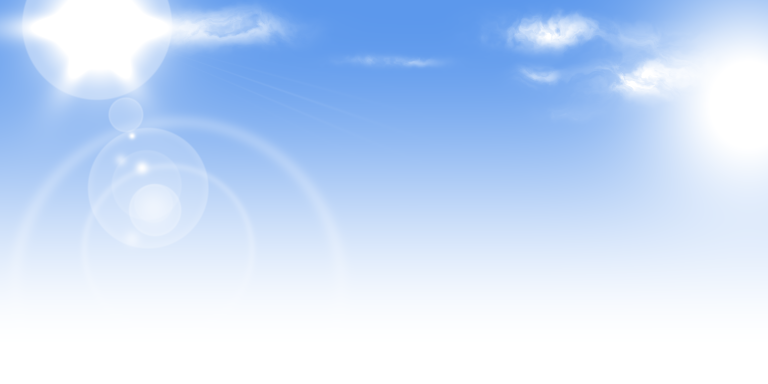
This background is drawn by a Shadertoy shader. Its source:

```glsl
// Blue sky fading to white, with a flaring sun, lens rings, small clouds and a soft glow at right.
#define SKY_TOP vec3(0.36, 0.595, 0.925)
#define SUN_POS vec2(0.26, 0.927)
#define GLOW_POS vec2(1.95, 0.727)
#define GLOW_SPREAD 0.27
#define FLARE_RADIUS 0.195
#define CLOUD_STRENGTH 1.1

// Clouds: centre and half size; lens discs: centre, radius, opacity
const vec4 CLOUDS[8] = vec4[8](
    vec4(1.42, 0.920, 0.150, 0.045), vec4(1.64, 0.785, 0.140, 0.055),
    vec4(1.41, 0.800, 0.060, 0.035), vec4(1.02, 0.843, 0.140, 0.016),
    vec4(0.57, 0.925, 0.200, 0.050), vec4(1.68, 0.900, 0.150, 0.045),
    vec4(1.50, 0.705, 0.080, 0.025), vec4(1.78, 0.820, 0.130, 0.060));
const float CLOUD_DENSITY[8] = float[8](0.85, 0.95, 0.45, 0.4, 0.7, 0.3, 0.2, 0.5);
const vec4 DISCS[5] = vec4[5](
    vec4(0.328, 0.701, 0.045, 0.27), vec4(0.386, 0.510, 0.157, 0.22),
    vec4(0.382, 0.518, 0.091, 0.12), vec4(0.404, 0.453, 0.068, 0.26),
    vec4(0.400, 0.470, 0.050, 0.12));
const vec4 SPARKS[4] = vec4[4](
    vec4(0.344, 0.646, 0.008, 1.00), vec4(0.370, 0.563, 0.016, 0.95),
    vec4(0.315, 0.583, 0.015, 0.50), vec4(0.344, 0.378, 0.020, 0.45));

float hash(vec2 p) {
    p = fract(p * vec2(0.1031, 0.1137));
    p += dot(p, p.yx + 33.33);
    return fract((p.x + p.y) * p.x * 17.0);
}

float noise(vec2 p) {
    vec2 cell = floor(p), f = fract(p);
    f = f * f * (3.0 - 2.0 * f);
    return mix(mix(hash(cell), hash(cell + vec2(1, 0)), f.x),
               mix(hash(cell + vec2(0, 1)), hash(cell + vec2(1, 1)), f.x), f.y);
}

float fbm(vec2 p) {
    float sum = 0.0, amp = 0.5;
    for (int i = 0; i < 5; i++) {
        sum += amp * noise(p);
        p = p * 2.03 + 17.0;
        amp *= 0.5;
    }
    return sum;
}

float bell(float d, float width) {
    return exp(-d * d / (width * width));
}

void whiten(inout vec3 color, float amount) {
    color = mix(color, vec3(1), clamp(amount, 0.0, 1.0));
}

// Filled circle with a slightly brighter rim
float lensDisc(float d, float radius, float soft) {
    float fill = 1.0 - smoothstep(radius - soft, radius + soft, d);
    return fill * (0.8 + 0.35 * smoothstep(0.85 * radius, radius, d));
}

float cloudCover(vec2 p) {
    vec2 warp = vec2(fbm(p * 9.0 + 40.0), fbm(p * 9.0 + 80.0)) - 0.48;
    float wisps = smoothstep(0.24, 0.72, fbm(p * vec2(13.0, 26.0) + 3.0 * warp));
    float cover = 0.0;
    for (int i = 0; i < 8; i++) {
        vec2 q = (p - CLOUDS[i].xy + warp * vec2(0.10, 0.04)) / CLOUDS[i].zw;
        cover += CLOUD_DENSITY[i] * exp(-1.6 * dot(q, q));
    }
    return CLOUD_STRENGTH * cover * (0.3 + 0.9 * wisps);
}

float sunLight(vec2 p) {
    vec2 q = p - SUN_POS;
    float d = length(q), angle = atan(q.y, q.x);
    float spikes = pow(abs(cos(3.0 * angle)), 7.0) * bell(d, 0.20);
    float beam = bell(q.y, 0.035) * bell(q.x, 0.30);
    return 1.4 * bell(d, 0.13) + 0.35 * bell(d, 0.25) + 0.65 * spikes + 0.4 * beam;
}

void mainImage(out vec4 fragColor, in vec2 fragCoord) {
    vec2 p = fragCoord / iResolution.y;
    p.x *= 2.0 * iResolution.y / iResolution.x;
    float soft = 1.2 / iResolution.y;

    // Sky and clouds
    vec3 color = mix(SKY_TOP, vec3(1), smoothstep(0.02, 0.92, 1.0 - p.y));
    whiten(color, cloudCover(p));

    // Broad glow at the right
    float glowDist = length((p - GLOW_POS) * vec2(1.0, 0.9));
    whiten(color, 1.15 * bell(glowDist, GLOW_SPREAD));

    // Sun, its halo and faint slanted rays
    float sunDist = length(p - SUN_POS);
    whiten(color, sunLight(p));
    whiten(color, 0.25 * lensDisc(length(p - vec2(0.253, 0.935)), FLARE_RADIUS, soft));
    vec2 ray = p - SUN_POS;
    float rayAngle = atan(ray.y, ray.x);
    float streaks = pow(0.5 + 0.5 * cos(rayAngle * 95.0), 12.0);
    whiten(color, 0.06 * streaks * bell(rayAngle + 0.34, 0.09) * bell(sunDist - 0.5, 0.25));

    // Lens rings
    float bigRing = length(p - vec2(0.464, 0.258)) - 0.424;
    float smallRing = length(p - vec2(0.438, 0.349)) - 0.219;
    float ringFade = smoothstep(0.05, 0.40, p.y);
    whiten(color, ringFade * (0.23 * bell(bigRing, 0.020) + 0.20 * bell(smallRing, 0.010)));
    whiten(color, 0.07 * ringFade * (1.0 - smoothstep(-0.01, 0.01, smallRing)));

    // Lens discs and sparks
    for (int i = 0; i < 5; i++) {
        float d = length(p - DISCS[i].xy);
        whiten(color, DISCS[i].w * lensDisc(d, DISCS[i].z, soft));
    }
    whiten(color, 0.45 * bell(length(p - vec2(0.40, 0.46)), 0.045));
    for (int i = 0; i < 4; i++)
        whiten(color, SPARKS[i].w * bell(length(p - SPARKS[i].xy), SPARKS[i].z));

    fragColor = vec4(color, 1.0);
}
```
